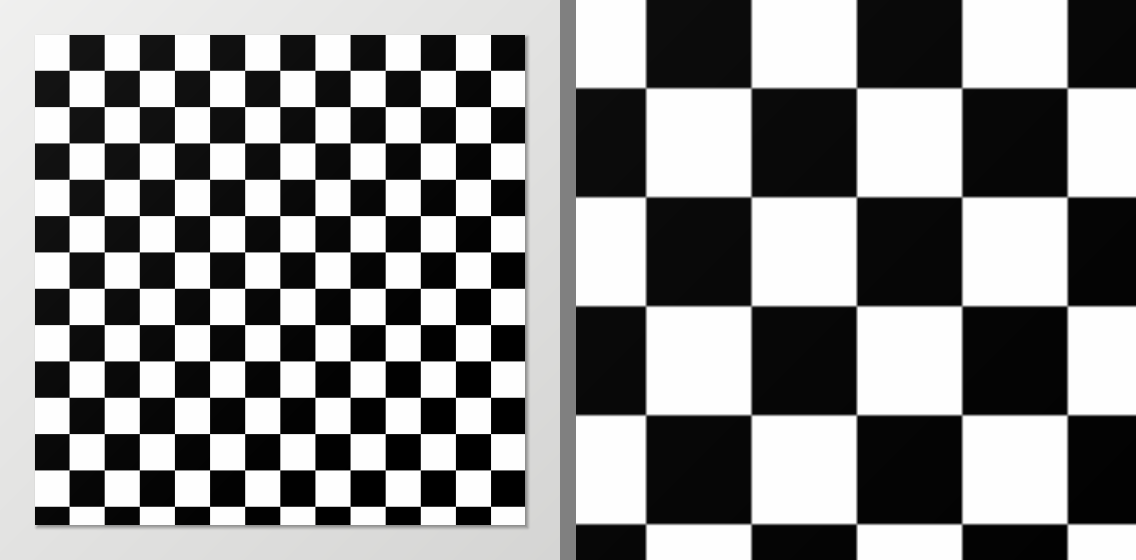
Left, the full canvas; right, a detail of the centre.
Write a three.js fragment shader that draws this pattern.

```glsl
#define CELL vec2(0.06272, 0.06488)
#define GRID_START 0.0615
#define PANEL_HALF 0.4375
#define EDGE 0.0009
#define WALL_LIGHT vec3(0.94, 0.94, 0.937)
#define WALL_DARK vec3(0.835, 0.835, 0.83)
#define INK_LIGHT 0.075
#define INK_DARK 0.0
#define PAPER 0.995
#define SHADOW_OFFSET vec2(0.004, -0.004)
#define SHADOW_STRENGTH 0.36

varying vec2 vUv;

float squareDistance(vec2 p, float halfSize) {
  vec2 d = abs(p) - halfSize;
  return length(max(d, 0.0)) + min(max(d.x, d.y), 0.0);
}

// Alternating bands: +1 in even cells, -1 in odd cells, with soft edges
vec2 bands(vec2 p) {
  vec2 signedDistance = (abs(mod(p / CELL - 0.5, 2.0) - 1.0) - 0.5) * CELL;
  return clamp(signedDistance / EDGE, -1.0, 1.0);
}

void main() {
  vec2 centered = vUv - 0.5;
  vec2 fromTopLeft = vec2(vUv.x, 1.0 - vUv.y);
  float diagonal = 0.5 * (fromTopLeft.x + fromTopLeft.y);

  // Wall with the soft shadow of the panel
  vec3 color = mix(WALL_LIGHT, WALL_DARK, diagonal);
  float shadowDistance = squareDistance(centered - SHADOW_OFFSET, PANEL_HALF);
  float shadow = 1.0 - smoothstep(-0.005, 0.007, shadowDistance);
  color *= 1.0 - SHADOW_STRENGTH * shadow;

  // Checkerboard, its ink deepening along the diagonal
  vec2 band = bands(fromTopLeft - GRID_START);
  float white = 0.5 + 0.5 * band.x * band.y;
  float ink = mix(INK_LIGHT, INK_DARK, smoothstep(0.05, 0.8, diagonal));
  vec3 checker = vec3(mix(ink, PAPER, white));

  // Panel over the wall
  float panel = 1.0 - smoothstep(-EDGE, EDGE, squareDistance(centered, PANEL_HALF));
  gl_FragColor = vec4(mix(color, checker, panel), 1.0);
}
```
